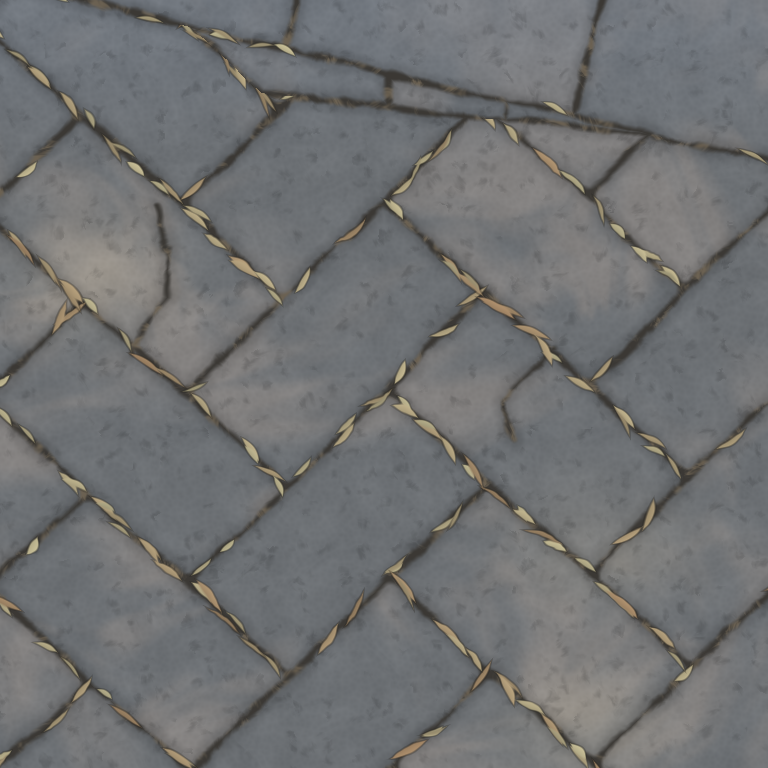
Reproduce this texture procedurally as a WebGL 2 fragment shader.

```glsl
#version 300 es
precision highp float;
uniform vec2 u_resolution;
out vec4 fragColor;

vec3 hash3(vec2 p) {
  vec3 k = vec3(dot(p, vec2(127.1, 311.7)), dot(p, vec2(269.5, 183.3)), dot(p, vec2(419.2, 371.9)));
  return fract(sin(k) * 43758.5);
}

// Layered sines, each octave turned and bent by the last
float mottle(vec2 p) {
  float sum = 0.0, amp = 0.5;
  for (int i = 0; i < 5; i++) {
    p = mat2(0.8, 0.6, -0.6, 0.8) * p * 1.75 + 0.7 * sin(p.yx * 1.3) + 2.1;
    sum += amp * sin(p.x) * sin(p.y);
    amp *= 0.66;
  }
  return sum;
}

// Cellular noise: x = distance to the nearest point, y = its random value
vec2 cellular(vec2 p) {
  vec2 nearest = vec2(9.0, 0.0);
  for (int y = -1; y <= 1; y++)
    for (int x = -1; x <= 1; x++) {
      vec2 cell = floor(p) + vec2(x, y);
      vec3 rnd = hash3(cell);
      float d = length(cell + rnd.xy - p);
      if (d < nearest.x) nearest = vec2(d, rnd.z);
    }
  return nearest;
}

float segment(vec2 p, vec2 a, vec2 b) {
  vec2 ab = b - a;
  return length(p - a - ab * clamp(dot(p - a, ab) / dot(ab, ab), 0.0, 1.0));
}

// Dry leaves along the joints; q.x runs along a joint, q.y across it
vec4 leaves(vec2 q, float axis, float density, float blur) {
  vec4 result = vec4(0.0);
  float line = round(q.y);
  for (int layer = 0; layer < 2; layer++)
    for (int s = -1; s <= 1; s++) {
      float slot = floor(q.x * 4.0) + float(s);
      vec2 seed = vec2(slot + float(layer) * 57.0, line + axis * 31.0);
      vec3 place = hash3(seed), look = hash3(seed + 17.3);
      vec2 center = vec2((slot + 0.2 + 0.6 * place.x) / 4.0, line + (place.y - 0.5) * 0.06);
      bool open = mod(floor(center.x) + line - 1.0, 4.0) != axis * 2.0;
      if (!open || look.x > density) continue;
      float turn = (place.z - 0.5) * 0.8;
      vec2 r = mat2(cos(turn), -sin(turn), sin(turn), cos(turn)) * (q - center);
      float along = r.x / mix(0.07, 0.15, look.y);
      r.y += 0.012 * along * along;
      float d = abs(r.y) - mix(0.016, 0.029, look.z) * (1.0 - along * along);
      vec3 tint = mix(vec3(0.71, 0.68, 0.54), vec3(0.61, 0.50, 0.38), look.y * look.y);
      tint *= 0.86 + 0.2 * look.z + 3.0 * r.y;
      result = mix(result, vec4(tint, 1.0), smoothstep(blur, -blur, d));
    }
  return result;
}

void main() {
  vec2 p = gl_FragCoord.xy / u_resolution;
  float unit = 0.176;
  float blur = max(1.0 / (unit * u_resolution.y), 0.012);
  vec2 wobble = 0.005 * vec2(mottle(p * 10.0), mottle(p * 10.0 + 5.0));
  vec2 w = p + wobble;

  // Herringbone: the diagonal index of a cell tells which half of a brick it is
  vec2 uv = inverse(mat2(0.133, -0.120, 0.129, 0.126)) * (w - vec2(0.241, 0.486));
  vec2 id = floor(uv);
  float k = mod(id.x + id.y, 4.0);
  id -= vec2(k == 3.0, k == 1.0);
  vec2 halfSize = k < 2.0 ? vec2(0.5, 1.0) : vec2(1.0, 0.5);
  vec2 q = abs(uv - id - halfSize) - halfSize + 0.08;
  float inside = 0.08 - length(max(q, 0.0)) - min(max(q.x, q.y), 0.0);

  // Border of large slabs with a wedge of cut pieces below it
  float slab = (w.y - 1.024 + 0.235 * w.x) / unit;
  float wedge = (w.y - 0.917 + 0.11 * w.x) / unit;
  bool inWedge = slab < 0.0 && wedge > 0.0 && uv.y > 2.0;
  if (slab > 0.0) {
    float slant = w.x - 0.25 * (w.y - 0.95);
    inside = min(slab, min(abs(slant - 0.375), abs(slant - 0.77)) / unit);
    id = vec2(40.0 + step(0.375, slant) + step(0.77, slant), 3.0);
  } else if (inWedge) {
    inside = min(min(-slab, wedge), min(uv.y - 2.0, min(abs(w.x - 0.505), abs(w.x - 0.66)) / unit));
    id = vec2(50.0 + step(0.505, w.x) + step(0.66, w.x), 7.0);
  } else {
    inside = min(inside, -slab);
    if (uv.y > 2.0) inside = min(inside, -wedge);
  }

  // Stone: cool and warm greys, sunlit patches, faint pits and grain
  vec3 brick = hash3(id);
  float cloud = mottle(p * 5.0 + brick.xy * 6.0);
  vec3 color = mix(vec3(0.425, 0.44, 0.455), vec3(0.52, 0.51, 0.505), smoothstep(-0.2, 0.6, cloud + 0.3 * (brick.z - 0.5)));
  color = mix(color, vec3(0.46, 0.49, 0.53), 0.55 * smoothstep(0.75, 1.0, p.y));
  vec2 patches[3] = vec2[3](vec2(0.12, 0.64), vec2(0.78, 0.29), vec2(0.76, 0.05));
  for (int i = 0; i < 3; i++) {
    vec2 away = (p - patches[i]) / vec2(0.10, 0.075);
    color = mix(color, vec3(0.66, 0.63, 0.58), 0.6 * exp(-dot(away, away)) * (0.8 + 0.4 * cloud));
  }
  vec2 pit = cellular(p * 52.0 + 0.5 * vec2(mottle(p * 50.0), mottle(p * 50.0 + 9.0)));
  color *= 1.0 - 0.13 * smoothstep(0.2 + 0.35 * pit.y, 0.0, pit.x) * smoothstep(0.4, 0.95, pit.y);
  color += 0.022 * (cellular(p * 130.0).x - 0.45) + 0.022 * mottle(p * 28.0);

  // Cracks across two bricks
  vec2 bends[6] = vec2[6](vec2(0.205, 0.725), vec2(0.215, 0.615), vec2(0.168, 0.538),
                          vec2(0.717, 0.545), vec2(0.655, 0.475), vec2(0.667, 0.43));
  float crack = 9.0;
  for (int i = 0; i < 5; i++)
    if (i != 2) crack = min(crack, segment(w + wobble, bends[i], bends[i + 1]) / unit);
  inside = min(inside, crack + 0.004);

  // Joints: worn dark edge, then soil with brown litter; the width wanders
  float ragged = 0.016 * mottle(p * 33.0) + 0.010 * mottle(p * 8.0 + 3.0);
  color *= mix(0.84, 1.0, smoothstep(0.0, 0.13, inside + ragged));
  vec3 soil = mix(vec3(0.23, 0.22, 0.205), vec3(0.42, 0.38, 0.32), smoothstep(-0.1, 0.7, mottle(p * 45.0)));
  color = mix(soil, color, smoothstep(-0.018, 0.026, inside - 0.017 + ragged));

  // Leaves caught in the two joint directions and under the border
  if (slab < 0.0 && !inWedge) {
    vec4 cross = leaves(uv.yx, 1.0, 0.26, blur);
    vec4 down = leaves(uv, 0.0, 0.62, blur);
    color = mix(color, cross.rgb, cross.a);
    color = mix(color, down.rgb, down.a);
  }
  if (abs(slab) < 0.4) {
    vec4 edge = leaves(vec2(w.x / unit, slab), 2.0, 0.25, blur);
    color = mix(color, edge.rgb, edge.a);
  }
  fragColor = vec4(color, 1.0);
}
```
